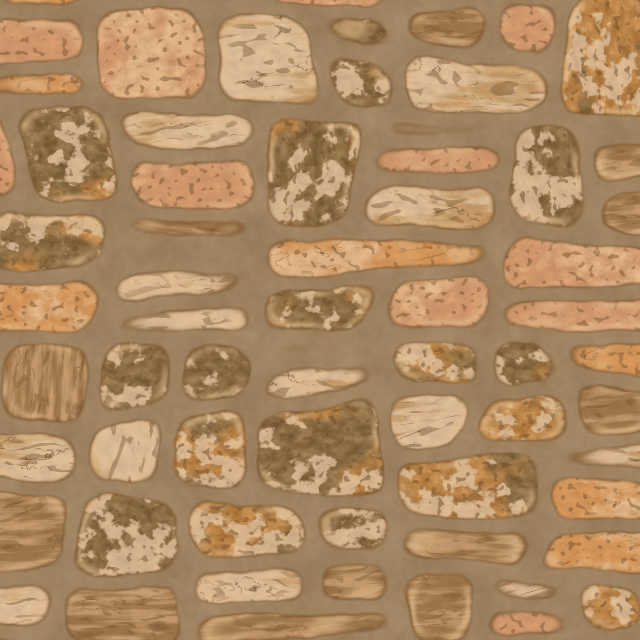
A Shadertoy shader for this texture:

```glsl
// Irregular stone wall: the canvas is cut again and again by tilted lines into
// stones of mixed size, set in grey-brown mortar. Each stone gets one of four
// finishes (lichen mottle, orange sandstone, cream, brown grain) from noise.

vec4 hash4(float n) {
    return fract(sin(n * vec4(12.99, 78.23, 37.72, 51.37) + 4.1) * 4375.85);
}

vec2 gradientAt(vec2 cell) {
    vec3 h = fract(cell.xyx * vec3(0.1031, 0.1030, 0.0973));
    h += dot(h, h.yzx + 33.33);
    float angle = 6.2832 * fract((h.x + h.y) * h.z);
    return vec2(cos(angle), sin(angle));
}

float noise(vec2 p) {
    vec2 i = floor(p), f = fract(p);
    vec2 u = f * f * f * (f * (f * 6.0 - 15.0) + 10.0);
    vec2 e = vec2(0.0, 1.0);
    float low = mix(dot(gradientAt(i), f), dot(gradientAt(i + e.yx), f - e.yx), u.x);
    float high = mix(dot(gradientAt(i + e), f - e), dot(gradientAt(i + 1.0), f - 1.0), u.x);
    return 1.4 * mix(low, high, u.y);
}

float fbm(vec2 p) {
    float sum = 0.0, amp = 0.6;
    for (int i = 0; i < 4; i++) {
        sum += amp * noise(p);
        p = mat2(1.6, 1.2, -1.2, 1.6) * p + 7.3;
        amp *= 0.5;
    }
    return sum;
}

float smoothMin(float a, float b, float k) {
    float h = max(k - abs(a - b), 0.0) / k;
    return min(a, b) - h * h * k * 0.25;
}

// Returns the distance to the nearest joint; also the stone's number and size
float stoneLayout(vec2 p, out float id, out vec2 size) {
    vec2 lo = vec2(-0.14, -0.11), hi = vec2(1.13, 1.12);
    float d = 1.0;
    id = 1.0;
    for (int i = 0; i < 10; i++) {
        size = hi - lo;
        vec4 h = hash4(id);
        if (size.x * size.y < mix(0.013, 0.044, h.z)) break;
        bool upright = size.x > size.y * mix(1.2, 3.3, h.x);
        vec2 cut = mix(lo, hi, mix(0.36, 0.64, h.y));
        vec2 off = p - vec2(upright ? cut.x : 0.5 * (lo.x + hi.x),
                            upright ? 0.5 * (lo.y + hi.y) : cut.y);
        if (upright) off = off.yx;
        float tilt = (h.w - 0.5) * min(0.5, 0.09 / (upright ? size.y : size.x));
        float s = (off.y - tilt * off.x) * inversesqrt(1.0 + tilt * tilt);
        d = smoothMin(d, abs(s), 0.04);
        if (upright) { if (s > 0.0) lo.x = cut.x; else hi.x = cut.x; }
        else { if (s > 0.0) lo.y = cut.y; else hi.y = cut.y; }
        id = id * 2.0 + step(0.0, s);
    }
    size = hi - lo;
    return d;
}

vec3 stoneColor(vec2 p, float id, vec2 size) {
    vec4 h = hash4(id + 0.37);
    float aspect = max(size.x / size.y, size.y / size.x);

    // Grain runs along the longer side, slightly turned
    vec2 q = size.x > size.y ? p : p.yx;
    float turn = (h.w - 0.5) * 0.25;
    q = mat2(cos(turn), sin(turn), -sin(turn), cos(turn)) * q + h.xy * 9.0;

    float cloud = fbm(q * vec2(6.0, 9.0));
    float fine = fbm(q * vec2(45.0, 60.0));
    float grain = fbm(q * vec2(10.0, 85.0));
    float dashes = smoothstep(0.25, 0.45, noise(q * vec2(30.0, 95.0) + cloud * 3.0));
    float cracks = (1.0 - smoothstep(0.0, 0.07, abs(noise(q * vec2(11.0, 42.0) + fine * 0.4))))
                 * smoothstep(0.0, 0.25, noise(q * vec2(17.0, 23.0) + 5.0));
    float pits = smoothstep(0.28, 0.5, noise(q * vec2(85.0, 100.0)));
    vec3 darkMark = vec3(0.46, 0.32, 0.18);
    vec3 cream = vec3(0.87, 0.74, 0.59);
    vec3 color;

    if (aspect < 2.1 && h.x < 0.6) {          // lichen mottle
        vec3 pigment = mix(vec3(0.55, 0.43, 0.27), vec3(0.74, 0.52, 0.28),
                           smoothstep(-0.15, 0.25, cloud + h.y * 0.7 - 0.4));
        float blotch = fbm(q * vec2(27.0, 31.0)) + 0.55 * noise(q * 8.0);
        color = mix(pigment + 0.12 * fine, cream, 0.9 * smoothstep(-0.04, 0.16, blotch - 0.03));
        color = mix(color, darkMark, 0.5 * pits);
    } else if (h.y < 0.40) {                  // orange sandstone
        color = mix(vec3(0.84, 0.59, 0.35), vec3(0.83, 0.60, 0.43), step(0.5, h.z));
        color = mix(color, vec3(0.88, 0.71, 0.53), smoothstep(0.0, 0.45, cloud + 0.3 * fine));
        color = mix(color, darkMark, 0.45 * pits + 0.35 * cracks * step(h.z, 0.5));
    } else if (h.y < 0.75) {                  // cream with dashes
        color = mix(cream, vec3(0.77, 0.60, 0.40), smoothstep(-0.05, 0.4, cloud + 0.5 * grain));
        color = mix(color, darkMark, 0.4 * dashes + 0.55 * cracks);
    } else {                                  // brown grain
        color = mix(vec3(0.62, 0.46, 0.29), vec3(0.77, 0.60, 0.43),
                    smoothstep(-0.3, 0.4, grain + 0.7 * cloud));
        color = mix(color, darkMark, 0.35 * dashes + 0.4 * cracks);
    }
    return color * (0.98 + 0.08 * fine);
}

void mainImage(out vec4 fragColor, in vec2 fragCoord) {
    vec2 p = fragCoord / iResolution.y;
    vec2 wobble = vec2(noise(p * 9.0), noise(p * 9.0 + 40.0)) * 0.009
                + vec2(noise(p * 38.0), noise(p * 38.0 + 17.0)) * 0.0022;
    float id;
    vec2 size;
    float edge = stoneLayout(p + wobble, id, size) - 0.0115;

    vec3 mortar = vec3(0.625, 0.51, 0.375) + 0.05 * fbm(p * 14.0) + 0.025 * fbm(p * 70.0);
    vec3 stone = stoneColor(p, id, size);

    // Worn pale rim inside each stone, thin dark outline around it
    float worn = smoothstep(-0.2, 0.4, noise(p * 13.0));
    stone = mix(stone, vec3(0.88, 0.73, 0.55), 0.6 * worn * exp(-pow((edge - 0.006) / 0.005, 2.0)));
    float soft = max(0.0015, 0.8 / iResolution.y);
    vec3 color = mix(mortar, stone, smoothstep(-soft, soft, edge));
    float outline = exp(-pow(edge / 0.0022, 2.0)) * (0.6 + 0.4 * noise(p * 24.0));
    color = mix(color, vec3(0.47, 0.33, 0.18), 0.7 * outline);
    fragColor = vec4(color, 1.0);
}
```
